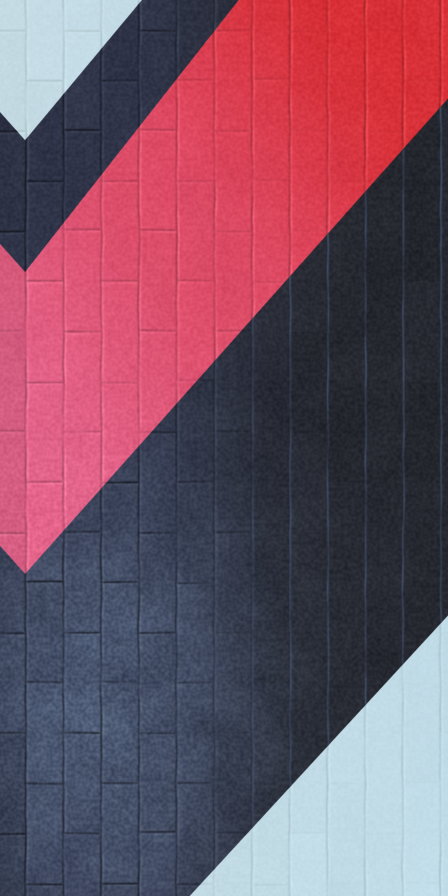
Give the GLSL for this background, as a WebGL 1 fragment shader.

```glsl
precision highp float;
uniform vec2 u_resolution;

const vec3 PALE = vec3(0.77, 0.86, 0.895);
const vec3 PINK = vec3(0.89, 0.39, 0.54);
const vec3 ROSE = vec3(0.865, 0.295, 0.40);
const vec3 SCARLET = vec3(0.845, 0.185, 0.215);
const vec3 CHARCOAL = vec3(0.145, 0.155, 0.185);
const vec3 NAVY = vec3(0.185, 0.205, 0.285);
const vec3 SHEEN = vec3(0.315, 0.37, 0.475);
const vec3 JOINT_BLUE = vec3(0.29, 0.35, 0.48);

// Canvas is 1 wide and 2 high; chevrons share one fold line.
const float FOLD_X = 0.056;
const float LEFT_SLOPE = 1.12;
const vec2 BRICK = vec2(0.0841, 0.224);
const vec2 BRICK_ORIGIN = vec2(0.0573, 0.0286);
const float JOINT_WIDTH = 0.0027;
const float GRAIN_SCALE = 125.0;

vec2 hashGradient(vec2 cell) {
  vec2 q = fract(cell * vec2(0.1031, 0.1137));
  q += dot(q, q.yx + 33.33);
  float angle = 6.2832 * fract((q.x + q.y) * q.x * 7.13);
  return vec2(cos(angle), sin(angle));
}

float gradientNoise(vec2 p) {
  vec2 i = floor(p);
  vec2 f = p - i;
  vec2 u = f * f * f * (f * (f * 6.0 - 15.0) + 10.0);
  vec2 e = vec2(1.0, 0.0);
  float a = dot(hashGradient(i), f);
  float b = dot(hashGradient(i + e.xy), f - e.xy);
  float c = dot(hashGradient(i + e.yx), f - e.yx);
  float d = dot(hashGradient(i + e.xx), f - e.xx);
  return mix(mix(a, b, u.x), mix(c, d, u.x), u.y);
}

float fbm(vec2 p) {
  float sum = 0.0;
  float amplitude = 0.6;
  for (int i = 0; i < 3; i++) {
    sum += amplitude * gradientNoise(p);
    p = p * 2.03 + 17.7;
    amplitude *= 0.5;
  }
  return sum;
}

// Coverage above a folded edge whose tip sits at height tipY.
float aboveChevron(vec2 p, float tipY, float slope, float pixel) {
  float x = p.x - FOLD_X;
  float side = x > 0.0 ? slope : LEFT_SLOPE;
  float dist = (p.y - tipY - side * abs(x)) / sqrt(1.0 + side * side);
  return smoothstep(-pixel, pixel, dist);
}

float ridge(float dist) {
  float d = dist / JOINT_WIDTH;
  return exp(-d * d);
}

float nearestRepeat(float v, float period) {
  return (fract(v / period + 0.5) - 0.5) * period;
}

void main() {
  vec2 p = gl_FragCoord.xy / u_resolution * vec2(1.0, 2.0);
  float pixel = 0.8 / u_resolution.x;
  float blotch = fbm(p * 9.0);
  float grain = gradientNoise(p * GRAIN_SCALE) + 0.5 * gradientNoise(p * GRAIN_SCALE * 0.47);

  // Light falling on the dark and red paint
  vec2 glowOffset = (p - vec2(0.22, 0.42)) / vec2(0.34, 0.52);
  float glow = exp(-dot(glowOffset, glowOffset));
  float leftness = 1.0 - smoothstep(0.25, 0.75, p.x);
  vec3 dark = mix(CHARCOAL, NAVY, leftness);
  dark = mix(dark, SHEEN, glow * (0.85 + 0.5 * blotch));
  float warmth = 0.6 * p.x + 0.45 * (p.y - 0.9);
  vec3 red = mix(PINK, ROSE, smoothstep(0.08, 0.55, warmth));
  red = mix(red, SCARLET, smoothstep(0.5, 0.95, warmth));

  // Painted chevrons, from bottom to top
  float lowerDark = aboveChevron(p, -0.399, 1.086, pixel);
  float redStart = aboveChevron(p, 0.719, 1.124, pixel);
  float redEnd = aboveChevron(p, 1.393, 1.273, pixel);
  float upperPale = aboveChevron(p, 1.687, 1.2, pixel);
  float redMask = redStart * (1.0 - redEnd);
  float paleMask = max(1.0 - lowerDark, upperPale);
  float darkMask = 1.0 - max(redMask, paleMask);
  vec3 color = mix(dark, red, redMask);
  color = mix(color, PALE + vec3(-0.02, 0.0, 0.01) * p.x, paleMask);

  // Staggered upright bricks with slightly uneven joints
  vec2 wall = p - BRICK_ORIGIN;
  wall.x += 0.003 * gradientNoise(p * vec2(5.0, 14.0));
  float column = floor(wall.x / BRICK.x);
  wall.y += BRICK.y * 0.5 * mod(column, 2.0);
  wall.y += 0.008 * gradientNoise(vec2(column * 3.7, 0.4) + p * 2.0);
  float row = floor(wall.y / BRICK.y);
  float dx = nearestRepeat(wall.x, BRICK.x);
  float dy = nearestRepeat(wall.y, BRICK.y);
  float wear = clamp(0.75 + 1.3 * blotch, 0.25, 1.0);
  float crossFade = mix(1.0, 0.15, smoothstep(0.25, 0.8, p.x));
  float groove = max(ridge(dx), ridge(dy) * crossFade) * wear;
  float highlight = max(ridge(dx - 0.005), 0.7 * ridge(dy + 0.005) * crossFade) * wear;

  // Brick tone, surface grain and mortar relief
  float brickTone = gradientNoise(vec2(column, row) * 0.73 + 0.31);
  float texture = 0.045 * grain * (1.0 + glow) + 0.03 * blotch;
  color *= 1.0 + 0.12 * brickTone * (darkMask + 0.2);
  color *= 1.0 - 0.06 * (1.0 - step(0.0, wall.x)) * (1.0 - paleMask);
  color += texture * mix(1.0, 0.45, paleMask);
  float grooveDepth = darkMask * mix(0.12, 0.5, leftness) + redMask * 0.2 + paleMask * 0.09;
  color *= 1.0 - groove * grooveDepth;
  float blueLine = ridge(dx - 0.002) * wear * darkMask * (1.0 - 0.75 * leftness);
  color = mix(color, JOINT_BLUE, 0.65 * blueLine);
  color += highlight * (0.055 * darkMask * leftness + 0.075 * redMask + 0.025 * paleMask);

  gl_FragColor = vec4(clamp(color, 0.0, 1.0), 1.0);
}
```
